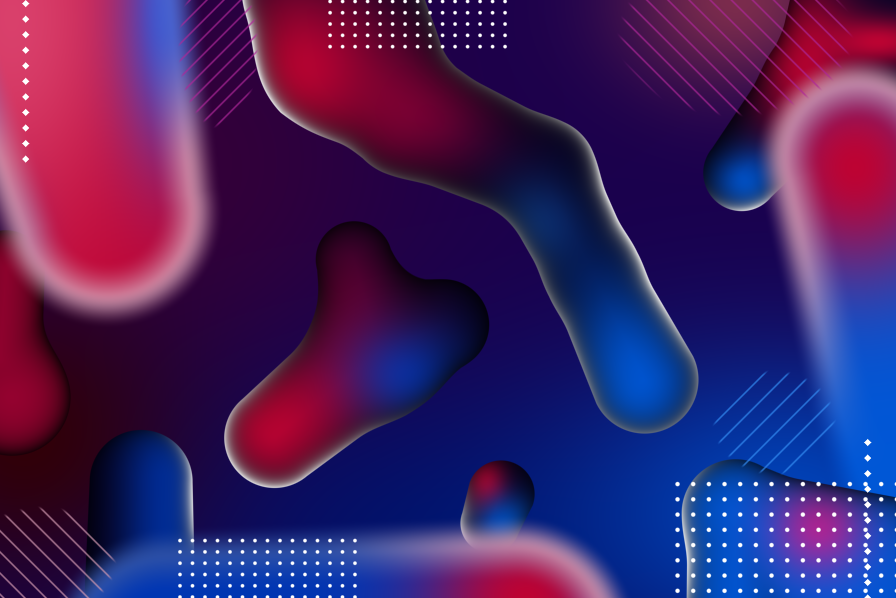
Reproduce this background procedurally as a Shadertoy shader.

```glsl
const vec3 CRIMSON = vec3(.74, .01, .2);
const vec3 AZURE = vec3(0, .34, .84);
const vec3 COBALT = vec3(0, .21, .7);
const vec3 NAVY = vec3(.02, .01, .15);
const vec3 PLUM = vec3(.4, 0, .2);
const vec3 ROSE = vec3(.82, .6, .69);
const vec3 ORCHID = vec3(.68, .15, .6);

// Spot: xy is the centre, zw the size
float glow(vec2 p, vec4 spot) {
    vec2 q = (p - spot.xy) / spot.zw;
    return exp(-dot(q, q));
}

void tint(inout vec3 col, vec2 p, vec4 spot, vec3 colour) {
    col = mix(col, colour, glow(p, spot));
}

// Tapered capsule: xy is an end point, z its radius
float taper(vec2 p, vec3 a, vec3 b) {
    vec2 axis = b.xy - a.xy, q = p - a.xy;
    float h = clamp(dot(q, axis) / dot(axis, axis), 0., 1.);
    return length(q - h * axis) - mix(a.z, b.z, h);
}

float smoothMin(float a, float b, float k) {
    float h = max(k - abs(a - b), 0.) / k;
    return min(a, b) - .25 * h * h * k;
}

// Crisp drop with dark shading and a bright rim
void liquid(inout vec3 col, float d, vec3 fill, float shade, float light, float px) {
    float depth = max(-d, 0.);
    fill *= 1. - shade * exp(-depth / .028);
    fill = mix(fill, vec3(.94), min(light, 1.) * exp(-depth / .011));
    col = mix(col, fill, smoothstep(px, -px, d));
}

// Out of focus drop with a wide border
void softBlob(inout vec3 col, float d, vec3 fill, vec3 rim) {
    fill = mix(rim, fill, smoothstep(0., -.085, d));
    col = mix(col, fill, smoothstep(.03, -.03, d));
}

// Finite grid of dots
float dots(vec2 p, vec2 origin, vec2 gap, vec2 count, float radius, float px) {
    vec2 q = p - origin;
    q -= gap * clamp(round(q / gap), vec2(0), count);
    return smoothstep(px, -px, length(q) - radius);
}

// Column of diamonds
float diamonds(vec2 p, vec2 origin, float px) {
    vec2 q = p - origin;
    q.y -= .026 * clamp(round(q.y / .026), 0., 10.);
    return smoothstep(px, -px, abs(q.x) + abs(q.y) - .006);
}

// Diagonal lines inside an ellipse
void hatch(inout vec3 col, vec2 p, vec4 area, float slope, float gap, vec3 colour, float px) {
    vec2 q = p - area.xy;
    float s = dot(q, vec2(.707, -.707 * slope)) / gap;
    float line = smoothstep(px, -px, abs(fract(s) - .5) * gap - .0014);
    col = mix(col, colour, .7 * line * smoothstep(1.05, .95, length(q / area.zw)));
}

void mainImage(out vec4 fragColor, in vec2 fragCoord) {
    vec2 p = fragCoord / iResolution.y;
    float px = .8 / iResolution.y;

    // Backdrop
    vec3 col = vec3(.1, 0, .3);
    tint(col, p, vec4(.3, .72, .38, .4), vec3(.2, 0, .22));
    tint(col, p, vec4(.8, .08, .6, .28), vec3(0, .07, .42));
    tint(col, p, vec4(.04, .27, .26, .25), vec3(.19, 0, .03));
    tint(col, p, vec4(1.32, .15, .36, .25), vec3(0, .26, .72));
    tint(col, p, vec4(1.23, 1, .19, .15), vec3(.48, .17, .3));

    // Dark drop at the upper right
    vec3 joint = vec3(1.367, .863, .085), fill = NAVY;
    float d = smoothMin(taper(p, vec3(1.24, .711, .064), joint),
                        taper(p, joint, vec3(1.484, 1, .18)), .03);
    tint(fill, p, vec4(1.34, .9, .09, .14), CRIMSON);
    tint(fill, p, vec4(1.47, .93, .11, .04), CRIMSON);
    tint(fill, p, vec4(1.25, .69, .07, .06), AZURE);
    liquid(col, d, fill, .6, glow(p, vec4(1.26, .64, .06, .05)), px);

    // Long central stream
    vec3 stream[6] = vec3[6](vec3(.55, 1.02, .146), vec3(.58, .918, .146), vec3(.684, .81, .1),
        vec3(.906, .711, .085), vec3(.992, .541, .075), vec3(1.078, .365, .09));
    d = 1.;
    for (int i = 0; i < 5; i++) d = smoothMin(d, taper(p, stream[i], stream[i + 1]), .03);
    fill = NAVY;
    tint(fill, p, vec4(.7, .81, .14, .12), PLUM);
    tint(fill, p, vec4(.49, .88, .17, .17), CRIMSON);
    tint(fill, p, vec4(.89, .62, .08, .08), vec3(.05, .19, .46));
    tint(fill, p, vec4(1.06, .35, .16, .2), AZURE);
    float light = .25 + glow(p, vec4(.42, .9, .14, .2)) + glow(p, vec4(1.08, .62, .14, .25));
    liquid(col, d, fill, .75, light, px);

    // Three-lobed drop
    joint = vec3(.635, .414, .097);
    d = smoothMin(taper(p, joint, vec3(.592, .566, .064)),
                  taper(p, joint, vec3(.742, .457, .076)), .06);
    d = smoothMin(d, taper(p, joint, vec3(.459, .268, .084)), .04);
    fill = NAVY;
    tint(fill, p, vec4(.57, .45, .13, .2), PLUM);
    tint(fill, p, vec4(.68, .36, .12, .09), COBALT);
    tint(fill, p, vec4(.45, .29, .15, .14), CRIMSON);
    liquid(col, d, fill, .75, glow(p, vec4(.43, .22, .2, .16)), px);

    // Small drops along the left and bottom
    d = smoothMin(length(p - vec2(.02, .336)) - .098,
                  taper(p, vec3(0, .4, .07), vec3(.01, .55, .065)), .05);
    liquid(col, d, mix(CRIMSON, NAVY, .2), .85, 0., px);
    d = taper(p, vec3(.236, .195, .086), vec3(.234, .02, .092));
    fill = mix(NAVY, COBALT, smoothstep(.14, .31, p.x));
    liquid(col, d, fill, .6, glow(p, vec4(.33, .17, .05, .1)), px);
    d = taper(p, vec3(.838, .174, .056), vec3(.82, .125, .05));
    fill = NAVY;
    tint(fill, p, vec4(.81, .195, .035, .05), CRIMSON);
    tint(fill, p, vec4(.85, .12, .06, .05), AZURE);
    liquid(col, d, fill, .5, glow(p, vec4(.79, .1, .05, .06)), px);

    // Out of focus drops
    d = taper(p, vec3(.18, .645, .165), vec3(.08, 1.1, .22));
    fill = CRIMSON;
    tint(fill, p, vec4(.02, .97, .2, .35), vec3(.85, .25, .42));
    tint(fill, p, vec4(.28, .98, .08, .24), vec3(.22, .32, .82));
    tint(fill, p, vec4(0, .58, .06, .1), vec3(.35, .15, .5));
    softBlob(col, d, fill, mix(ROSE, vec3(.3, .4, .8), smoothstep(.72, .95, p.y)));
    joint = vec3(1.56, .355, .185);
    d = min(taper(p, vec3(1.436, .736, .146), joint), taper(p, joint, vec3(1.66, .06, .2)));
    fill = AZURE;
    tint(fill, p, vec4(1.43, .72, .18, .19), CRIMSON);
    softBlob(col, d, fill, mix(AZURE, ROSE, smoothstep(.2, .65, p.y)));
    d = taper(p, vec3(.28, -.09, .18), vec3(.86, -.07, .18));
    fill = COBALT;
    tint(fill, p, vec4(.88, 0, .17, .13), CRIMSON);
    softBlob(col, d, fill, mix(vec3(.2, .33, .65), ROSE, smoothstep(.5, .9, p.x)));

    // Bottom right drop
    joint = vec3(1.23, .142, .08);
    d = smoothMin(taper(p, joint, vec3(1.23, -.1, .083)), taper(p, joint, vec3(1.42, .03, .16)), .04);
    fill = AZURE;
    tint(fill, p, vec4(1.37, .12, .08, .08), ORCHID);
    liquid(col, d, fill, .7, glow(p, vec4(1.15, .08, .06, .13)), px);

    // Overlaid patterns
    hatch(col, p, vec4(.365, .92, .065, .13), 1., .02, ORCHID, px);
    hatch(col, p, vec4(1.23, .94, .19, .13), -1., .025, ORCHID, px);
    hatch(col, p, vec4(1.295, .293, .1, .085), 1., .028, vec3(.2, .55, .95), px);
    hatch(col, p, vec4(.07, .06, .12, .09), -1., .025, ROSE, px);
    vec2 gap = vec2(.0209, .0189);
    float marks = dots(p, vec2(.552, .922), gap, vec2(14, 4), .003, px)
                + dots(p, vec2(.301, .0015), gap, vec2(14, 5), .003, px)
                + dots(p, vec2(1.133, .012), vec2(.0262, .0255), vec2(14, 7), .0036, px)
                + diamonds(p, vec2(.043, .734), px) + diamonds(p, vec2(1.451, 0), px);
    fragColor = vec4(mix(col, vec3(1), min(marks, 1.)), 1);
}
```
